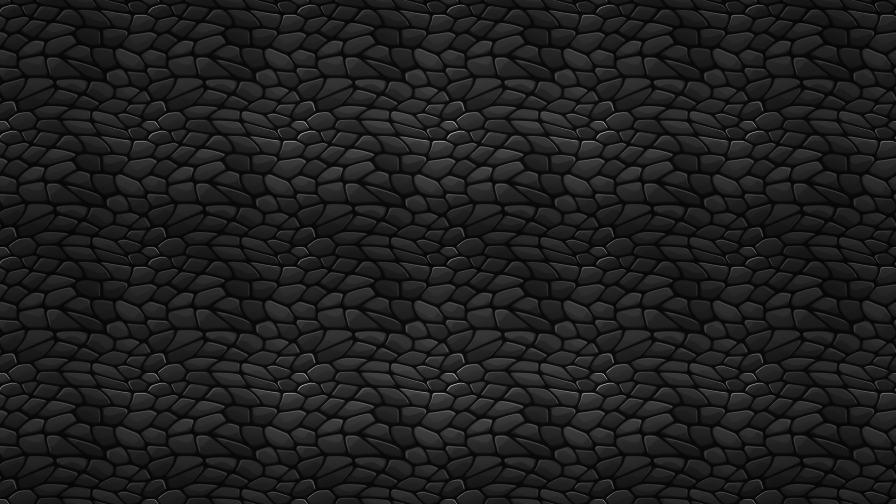
Write a Shadertoy shader that draws this texture.

```glsl
// Dark polished pebbles, packed in a tile that repeats 6 times across and 4 down.
// A wrapping weighted Voronoi gives the stones, a smooth minimum rounds their corners,
// and a slow periodic light field brightens two horizontal bands of the canvas.

const float TAU = 6.2831853;
const vec2 TILES = vec2(6.0, 4.0);
const vec2 STONES = vec2(6.0, 8.0); // stones per tile

// Three random values per stone, wrapping at the tile border
vec3 hash3(vec2 cell) {
    cell = mod(cell, STONES);
    vec3 k = vec3(dot(cell, vec2(127.1, 311.7)),
                  dot(cell, vec2(269.5, 183.3)),
                  dot(cell, vec2(419.2, 371.9)));
    return fract(sin(k) * 43758.5453);
}

// Offset from p to a stone centre, and its distance cost; big stones cost less
vec3 stoneAt(vec2 cell, vec2 p) {
    vec3 rnd = hash3(cell);
    vec2 r = cell + 0.12 + 0.76 * rnd.xy - p;
    return vec3(r, dot(r, r) - 0.22 * rnd.z);
}

void mainImage(out vec4 fragColor, in vec2 fragCoord) {
    vec2 uv = fragCoord / iResolution.xy;
    float pixel = 1.0 / iResolution.y;
    vec2 cellSize = vec2(iResolution.x / iResolution.y, 1.0) / (TILES * STONES);

    // Stones shrink toward the tile corners, and their rows sway a little
    vec2 tile = uv * TILES;
    vec2 p = tile + 0.2 * sin(TAU * tile) / TAU;
    p = p * STONES + 0.28 * sin(TAU * tile.yx * vec2(2.0, 1.0) + vec2(0.6, 2.1));
    vec2 base = floor(p);

    // Owning stone
    vec3 own = vec3(0.0, 0.0, 1e3);
    vec2 ownCell = base;
    for (int j = -2; j <= 2; j++)
    for (int i = -2; i <= 2; i++) {
        vec2 cell = base + vec2(i, j);
        vec3 s = stoneAt(cell, p);
        if (s.z < own.z) { own = s; ownCell = cell; }
    }

    // Rounded distance to the border, with the outward normal
    float rounding = 0.0021;
    float total = 1e-9;
    vec2 normal = vec2(0.0);
    for (int j = -2; j <= 2; j++)
    for (int i = -2; i <= 2; i++) {
        vec2 cell = ownCell + vec2(i, j);
        if (i == 0 && j == 0) continue;
        vec3 s = stoneAt(cell, p);
        vec2 slope = (s.xy - own.xy) / cellSize;
        float steep = max(length(slope), 1e-3);
        float w = exp(-0.5 * (s.z - own.z) / steep / rounding);
        total += w;
        normal += w * slope / steep;
    }
    float edge = -rounding * log(total);
    normal /= total;

    // Stone face: own tone, lighter upper half and a wavy sheen
    vec3 rnd = hash3(ownCell + 3.0);
    vec2 q = -own.xy;
    float inner = smoothstep(0.002, 0.006, edge);
    float wave = q.y + 0.18 * sin(q.x * 5.0 + TAU * rnd.x);
    float face = mix(0.105, 0.16, rnd.y) * (1.0 + 0.35 * q.y);
    face += mix(0.01, 0.05, rnd.z) * smoothstep(0.0, 0.14, wave) * inner;
    face *= mix(1.0, mix(0.5, 1.0, inner), smoothstep(0.5, -0.4, normal.y));

    // Thin rim light, strongest near the tile corners
    vec2 corner = 0.5 + 0.5 * cos(TAU * tile);
    float glint = pow(corner.x * corner.y, 3.0);
    float angle = TAU * (0.25 + 0.45 * (rnd.x - 0.5));
    float facing = smoothstep(0.25, 0.95, dot(normal, vec2(cos(angle), sin(angle))));
    float rim = 1.0 - smoothstep(0.0, 0.0011 + 0.6 * pixel, abs(edge - 0.0028));
    face += rim * facing * (0.07 + 0.09 * rnd.z + 0.28 * glint);

    // Dark joints between the stones
    float cover = smoothstep(-0.7 * pixel, 0.7 * pixel, edge - 0.0015);
    float shade = mix(0.032, face, cover);

    // Light field over the whole canvas
    float band = 0.5 - 0.5 * cos(2.0 * TAU * uv.y);
    float middle = 0.5 - 0.5 * cos(TAU * uv.x);
    shade *= 0.76 + 0.14 * middle + band * (0.16 + 0.24 * middle);

    fragColor = vec4(vec3(shade), 1.0);
}
```
